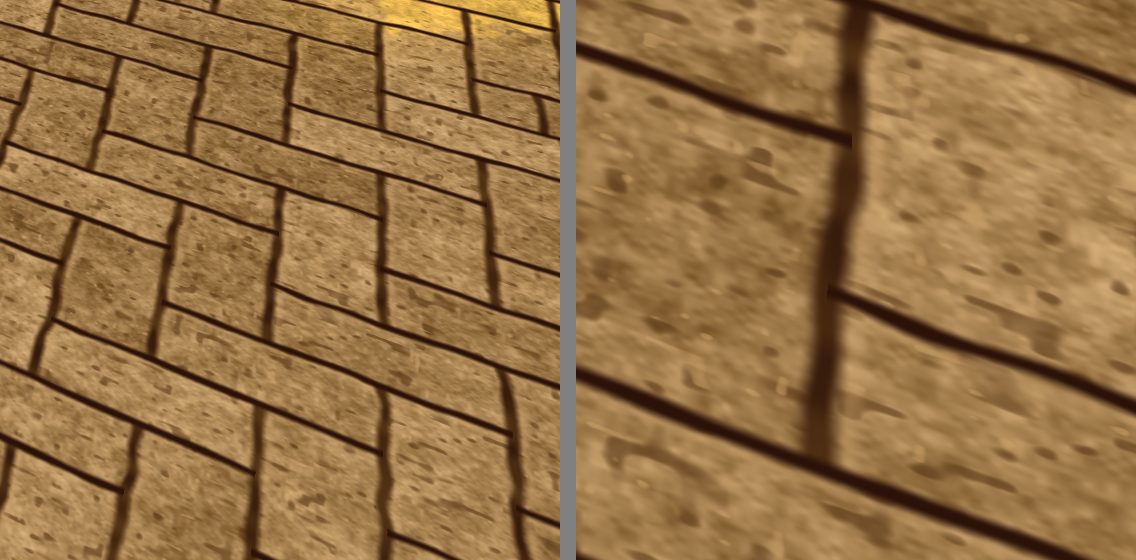
Left: the whole. Right: its middle third, enlarged.
Reproduce this texture procedurally as a Shadertoy shader.

```glsl
// Worn sandy herringbone brick paving seen in perspective, with faded yellow paint at the top right.

#define JOINT_HALF   0.047                  // half joint width, in brick widths
#define JOINT_SOFT   0.035                  // softness of the joint edges
#define WOBBLE       0.045                  // unevenness of the brick edges
#define CUT_BRICK    vec2(4.0, -8.0)        // cell of the one brick cut in two
#define CUT_AT       0.68                   // place of the cut along that brick
#define CLAY_DARK    vec3(0.53, 0.39, 0.21)
#define CLAY_LIGHT   vec3(0.74, 0.59, 0.39)
#define JOINT_BROWN  vec3(0.34, 0.21, 0.08)
#define JOINT_BLACK  vec3(0.17, 0.07, 0.03)
#define PAINT        vec3(0.88, 0.69, 0.30)

float hash(vec2 p) {
    vec3 q = fract(vec3(p.xyx) * 0.1031);
    q += dot(q, q.yzx + 33.33);
    return fract((q.x + q.y) * q.z);
}

float noise(vec2 p) {
    vec2 i = floor(p), f = fract(p);
    f = f * f * (3.0 - 2.0 * f);
    return mix(mix(hash(i), hash(i + vec2(1, 0)), f.x),
               mix(hash(i + vec2(0, 1)), hash(i + vec2(1, 1)), f.x), f.y);
}

// Canvas position (y down) to paving coordinates, one unit per brick width
vec2 pavingPlane(vec2 p) {
    mat3 view = mat3(0.1598, 0.0436, -0.0405,
                    -0.0299, 0.0685, -0.0453,
                     0.6810, 0.3906,  1.0);
    vec3 s = inverse(view) * vec3(p, 1.0);
    return s.xy / s.z + vec2(3.0, -4.0);
}

// Finds the 2:1 herringbone brick around g: its first cell and its size
void herringbone(vec2 g, out vec2 cell, out vec2 size) {
    cell = floor(g);
    float part = mod(cell.x + cell.y, 4.0);
    size = part < 1.5 ? vec2(2, 1) : vec2(1, 2);
    if (part > 0.5 && part < 1.5) cell.x -= 1.0;
    if (part > 2.5) cell.y -= 1.0;
}

// Mottled clay with pits, pale grit and a tone for each brick
vec3 clay(vec2 g, vec2 cell) {
    vec2 q = g + 17.0 * hash(cell + 5.0);
    float tone = 0.54 + 0.50 * (hash(cell + 40.0) - 0.5)
               + 0.65 * (noise(q * 3.5) - 0.5)
               + 0.75 * (noise(q * 13.0) - 0.5)
               + 0.50 * (noise(q * 30.0) - 0.5);
    vec3 color = mix(CLAY_DARK, CLAY_LIGHT, tone);
    float pits = smoothstep(0.72, 0.95, noise(q * vec2(9, 11) + 60.0));
    float grit = smoothstep(0.84, 0.98, noise(q * vec2(12, 14) + 90.0));
    color = mix(color, JOINT_BROWN, 0.6 * pits);
    return mix(color, CLAY_LIGHT * 1.12, 0.5 * grit);
}

void mainImage(out vec4 fragColor, in vec2 fragCoord) {
    vec2 uv = fragCoord / iResolution.xy;
    vec2 plane = pavingPlane(vec2(uv.x, 1.0 - uv.y));
    vec2 g = plane + WOBBLE * (vec2(noise(plane * 3.0), noise(plane * 3.0 + 50.0)) - 0.5);

    vec2 cell, size;
    herringbone(g, cell, size);
    vec2 local = g - cell;

    // Distance to the joint on each axis
    vec2 edge = min(local, size - local);
    if (cell == CUT_BRICK) edge.x = min(edge.x, abs(local.x - CUT_AT));

    // Brick face, with a pale worn rim facing the upper left
    vec3 color = clay(g, cell);
    float rim = smoothstep(0.05, 0.09, min(edge.x, edge.y))
              * (1.0 - smoothstep(0.09, 0.15, min(local.x, local.y)));
    color = mix(color, CLAY_LIGHT * 1.05, 0.4 * rim);

    // Yellow paint, ragged at its border, with a faint stain around it
    float ragged = 0.03 * (noise(plane * 6.0) - 0.5);
    float painted = smoothstep(0.65, 0.71, uv.x + ragged)
                  * smoothstep(0.930, 0.955, uv.y + ragged);
    float stain = smoothstep(0.35, 0.65, uv.x) * smoothstep(0.84, 0.99, uv.y);
    float light = dot(color, vec3(0.333)) / 0.47;
    color = mix(color, PAINT * mix(1.0, light, 0.6), max(0.9 * painted, 0.35 * stain));

    // Joints: dark where they run across, browner and dustier where they run down
    vec2 soft = max(vec2(JOINT_SOFT), fwidth(plane));
    vec2 width = JOINT_HALF * (0.8 + 0.4 * vec2(noise(plane * 4.0 + 20.0), noise(plane * 4.0 + 80.0)));
    vec2 joint = 1.0 - smoothstep(width - soft, width + soft, edge);
    vec3 dusty = mix(JOINT_BROWN, JOINT_BLACK, 0.8 * noise(plane * vec2(9, 5) + 30.0));
    color = mix(color, dusty, joint.x);
    color = mix(color, JOINT_BLACK, joint.y);

    fragColor = vec4(color, 1.0);
}
```
